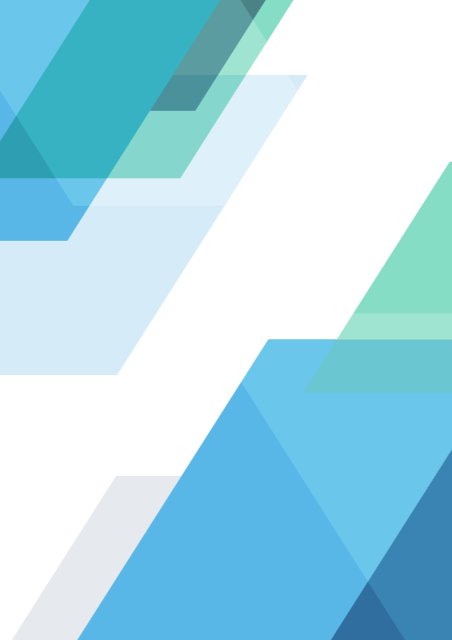
Write a Shadertoy shader that draws this background.

```glsl
// Layered translucent parallelograms in blue, teal and mint on a white page.

#define ASPECT 0.7083   // page width in units of its height
#define SLANT 0.637     // sideways run of every slanted edge per unit of height
#define SHEEN 0.205     // strength of the lighter veils

const vec3 WHITE = vec3(1.0);
const vec3 PALE  = vec3(0.835, 0.925, 0.973);
const vec3 MIST  = vec3(0.902, 0.918, 0.939);
const vec3 BLUE  = vec3(0.345, 0.718, 0.902);
const vec3 NAVY  = vec3(0.184, 0.430, 0.618);
const vec3 MINT  = vec3(0.520, 0.865, 0.775);
const vec3 SLATE = vec3(0.565, 0.590, 0.677);

// Smooth step over one pixel: 1 where value exceeds edge
float above(float value, float edge) {
    return clamp((value - edge) / fwidth(value) + 0.5, 0.0, 1.0);
}

// Coverage of the span low..high
float band(float value, float low, float high) {
    return above(value, low) * (1.0 - above(value, high));
}

// Overlay blend with white
vec3 veil(vec3 color, float mask) {
    return color + SHEEN * mask * min(color, 1.0 - color);
}

void mainImage(out vec4 fragColor, in vec2 fragCoord) {
    vec2 p = fragCoord / iResolution.xy * vec2(ASPECT, 1.0);
    float rise = p.x - SLANT * p.y;   // constant along rising edges
    float fall = p.x + SLANT * p.y;   // constant along falling edges
    vec3 color = WHITE;

    // Upper left: pale sheet, slate tint, blue sheet, mint tint
    float paleMask  = band(p.y, 0.4141, 0.8828) * (1.0 - above(rise, -0.0802));
    float slateMask = above(p.y, 0.8268) * (1.0 - above(rise, -0.2207));
    float blueMask  = above(p.y, 0.6237) * (1.0 - above(rise, -0.2918));
    float mintMask  = above(p.y, 0.7214) * band(rise, -0.4963, -0.1770);
    color = mix(color, PALE, paleMask);
    color *= mix(WHITE, SLATE, slateMask);
    color = mix(color, BLUE, blueMask);
    color *= mix(WHITE, MINT, mintMask);

    // Lower right: mist sheet, blue sheet, navy corner, darkening mint
    float mistMask   = above(rise, 0.0185) * (1.0 - above(p.y, 0.2565));
    float sheetMask  = above(rise, 0.1211) * (1.0 - above(p.y, 0.4700));
    float cornerMask = above(rise, 0.5185) * (1.0 - above(p.y, 0.4700));
    float wedgeMask  = above(rise, 0.2286) * band(p.y, 0.3867, 0.7474);
    color = mix(color, MIST, mistMask);
    color = mix(color, BLUE, sheetMask);
    color = mix(color, NAVY, cornerMask);
    color = mix(color, min(color, MINT), wedgeMask);

    // Lighter veils with falling edges
    color = veil(color, above(p.y, 0.6784) * band(fall, 0.5470, 1.0137));
    color = veil(color, above(fall, 0.6345) * (1.0 - above(p.y, 0.5104)));

    fragColor = vec4(color, 1.0);
}
```
